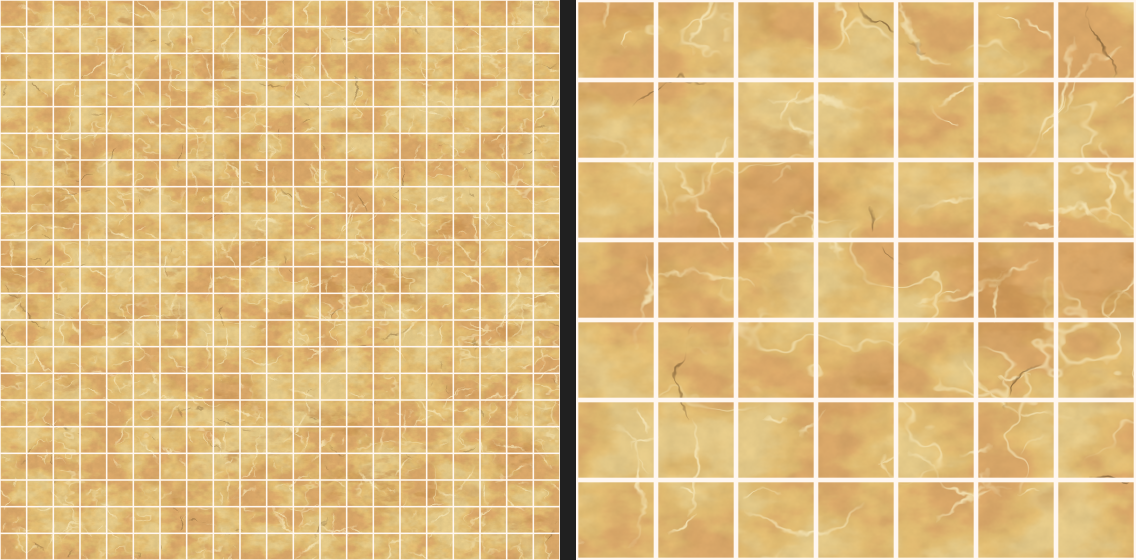
Left, the full canvas; right, a detail of the centre.
This texture is drawn by a WebGL 1 fragment shader. Its source:

```glsl
precision highp float;
// Seamless grid of honey marble tiles with pale veins, fine cracks and white grout.

uniform vec2 u_resolution;

const float REPEATS = 21.0;       // tiles across and down
const float GROUT_WIDTH = 0.058;  // in tile units, like all sizes below
const float VEIN_WIDTH = 0.028;
const float VEIN_DENSITY = 0.42;
const float CRACK_SHARE = 0.17;   // part of the strokes that are dark
const float WARP = 0.20;
const float TILE_VARIATION = 0.13;
const float GRAIN = 0.10;
const vec3 OCHRE = vec3(0.845, 0.65, 0.405);
const vec3 GOLD = vec3(0.875, 0.73, 0.44);
const vec3 SAND = vec3(0.89, 0.785, 0.53);
const vec3 RUST = vec3(0.76, 0.54, 0.29);
const vec3 CREAM = vec3(0.96, 0.90, 0.72);
const vec3 CRACK = vec3(0.48, 0.36, 0.20);
const vec3 GROUT = vec3(1.0, 0.97, 0.94);

float hash(vec2 p) {
  return fract(sin(dot(p, vec2(127.1, 311.7))) * 43758.5453);
}

// Value noise that wraps after a whole number of cells
float noise(vec2 p, vec2 period) {
  vec2 cell = floor(p);
  vec2 f = p - cell;
  f = f * f * (3.0 - 2.0 * f);
  vec2 a = mod(cell, period);
  vec2 b = mod(cell + 1.0, period);
  return mix(mix(hash(a), hash(vec2(b.x, a.y)), f.x),
             mix(hash(vec2(a.x, b.y)), hash(b), f.x), f.y);
}

float fbm(vec2 uv, vec2 frequency) {
  float sum = 0.0;
  float amplitude = 0.5;
  for (int i = 0; i < 4; i++) {
    sum += amplitude * noise(uv * frequency, frequency);
    frequency *= 2.0;
    amplitude *= 0.5;
  }
  return sum / 0.9375;
}

// Soft line that stays faint rather than jagged when thinner than a pixel
float softLine(float d, float width, float px) {
  float reach = width + px;
  return (1.0 - smoothstep(0.0, reach, abs(d))) * min(1.0, 2.0 * width / reach);
}

// Scattered tapering strokes: x is pale veins, y is dark cracks
vec2 strokes(vec2 p, float px) {
  vec2 home = floor(p);
  vec2 result = vec2(0.0);
  for (int j = -1; j <= 1; j++) {
    for (int i = -1; i <= 1; i++) {
      vec2 cell = home + vec2(float(i), float(j));
      for (int k = 0; k < 3; k++) {
        vec2 seed = mod(cell, REPEATS) + 37.3 * float(k);
        float present = step(hash(seed + 0.7), VEIN_DENSITY);
        float dark = step(hash(seed + 1.9), CRACK_SHARE);
        vec2 q = p - cell - vec2(hash(seed + 2.3), hash(seed + 3.1));
        float angle = 6.2832 * hash(seed + 4.7);
        float c = cos(angle);
        float s = sin(angle);
        q = vec2(c * q.x + s * q.y, c * q.y - s * q.x);
        q.y += (hash(seed + 5.3) - 0.5) * q.x * q.x;
        float size = hash(seed + 6.1);
        float taper = max(0.0, 1.0 - abs(q.x) / mix(0.15, 0.8, size * size));
        float width = VEIN_WIDTH * mix(0.5, 1.2, size) * mix(1.0, 0.55, dark);
        float line = present * softLine(q.y, width, px) * sqrt(taper);
        result = max(result, line * vec2(1.0 - dark, dark));
      }
    }
  }
  return result;
}

void main() {
  vec2 uv = gl_FragCoord.xy / u_resolution;
  vec2 p = uv * REPEATS;
  float px = REPEATS / min(u_resolution.x, u_resolution.y);

  // Cloudy stone, with a small shift of tone from tile to tile
  float cloud = fbm(uv, vec2(21.0, 27.0));
  float streak = fbm(uv + 0.37, vec2(42.0, 84.0));
  float grain = fbm(uv + 0.61, vec2(126.0));
  float tileTone = hash(floor(p) + 8.7) - 0.5;
  float tone = 0.7 * cloud + 0.3 * streak + TILE_VARIATION * tileTone;
  vec3 color = mix(OCHRE, GOLD, smoothstep(0.36, 0.52, tone));
  color = mix(color, SAND, smoothstep(0.50, 0.66, tone));
  float wear = smoothstep(0.52, 0.78, fbm(uv + 0.19, vec2(10.0, 16.0)));
  color = mix(color, RUST, wear * smoothstep(0.40, 0.70, streak) * 0.6);
  color *= 1.0 + GRAIN * (grain - 0.5);

  // Broken veins and cracks running on across the tiles
  vec2 bend = vec2(fbm(uv, vec2(63.0)), fbm(uv + 0.43, vec2(63.0))) - 0.5;
  vec2 lines = strokes(p + WARP * 2.0 * bend, px);
  float broken = smoothstep(0.25, 0.55, noise(uv * 84.0, vec2(84.0)));
  float hairMask = smoothstep(0.50, 0.72, fbm(uv + 0.83, vec2(21.0)));
  float hair = softLine((cloud - 0.5) * 0.5, 0.008, 0.3 * px) * hairMask;
  color = mix(color, CREAM, max(lines.x * mix(0.35, 0.9, broken), 0.6 * hair));
  color = mix(color, CRACK, lines.y * broken * 0.75);

  // Grout centred on the tile borders
  vec2 border = 0.5 - abs(fract(p) - 0.5);
  vec2 inside = clamp((border - 0.5 * GROUT_WIDTH) * u_resolution / REPEATS + 0.5, 0.0, 1.0);
  gl_FragColor = vec4(mix(GROUT, color, inside.x * inside.y), 1.0);
}
```
